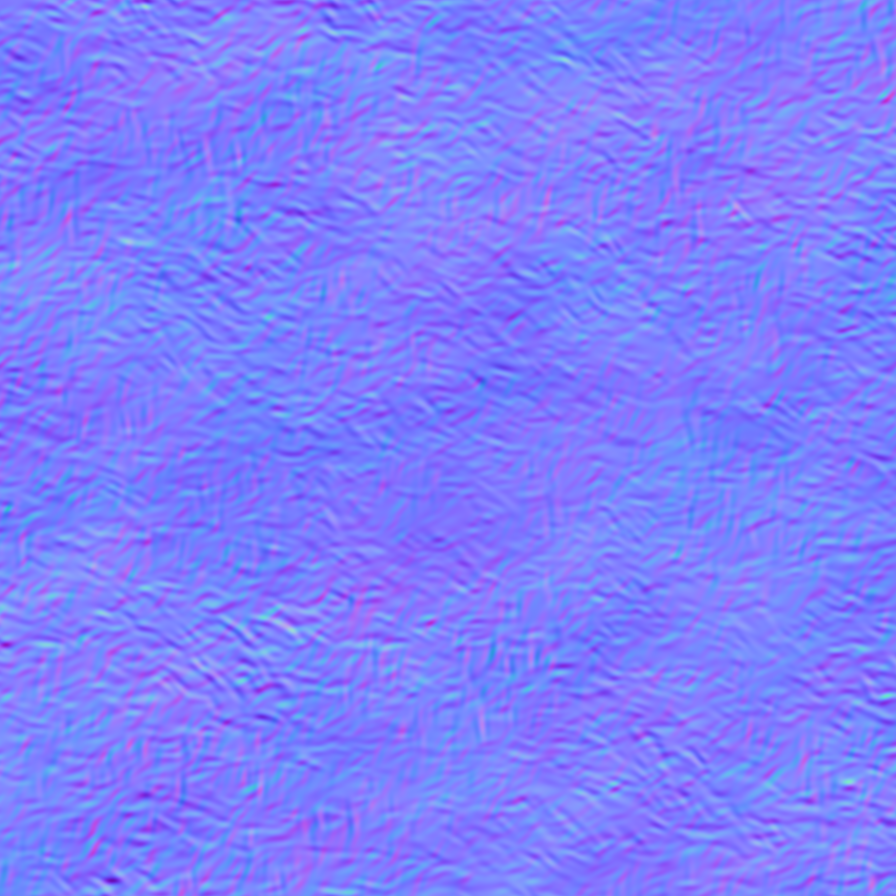
Write a WebGL 2 fragment shader that draws this texture map.

```glsl
#version 300 es
precision highp float;
// Tangent-space normal map of a finely crumpled, leathery or paper-like surface.

uniform vec2 u_resolution;
out vec4 outColor;

const float TAU = 6.2831853;
const float CELLS = 33.0;        // wrinkle cells across the canvas
const int WRINKLES_PER_CELL = 6;
const float MAIN_ANGLE = 0.38;   // prevailing wrinkle direction, radians
const vec2 MEAN_SLOPE = vec2(-0.008, 0.0);

float hash(vec2 p) {
    return fract(sin(dot(p, vec2(127.1, 311.7))) * 43758.5453);
}

vec2 hash2(vec2 p) {
    return vec2(hash(p), hash(p + vec2(37.3, 91.7)));
}

// Smooth value noise in 0..1
float valueNoise(vec2 p) {
    vec2 cell = floor(p);
    vec2 f = fract(p);
    vec2 blend = f * f * (3.0 - 2.0 * f);
    float low = mix(hash(cell), hash(cell + vec2(1.0, 0.0)), blend.x);
    float high = mix(hash(cell + vec2(0.0, 1.0)), hash(cell + vec2(1.0, 1.0)), blend.x);
    return mix(low, high, blend.y);
}

// Wrinkle direction changes from patch to patch
float grainAngle(vec2 uv) {
    return MAIN_ANGLE + 1.3 * (valueNoise(uv * 13.0 + 5.0) - 0.5);
}

// Slope of one short ripple packet; offset is measured in cells
vec2 wrinkleSlope(vec2 offset, float angle, float frequency, float phase) {
    vec2 along = vec2(cos(angle), sin(angle));
    vec2 across = vec2(-along.y, along.x);
    float u = dot(offset, along);
    float v = dot(offset, across);
    float window = max(0.0, 1.0 - dot(offset, offset));
    float envelope = window * exp(-u * u / 0.28 - v * v / 0.09);
    return across * envelope * sin(frequency * v + phase);
}

// Sum of scattered ripple packets from the neighbouring cells
vec2 wrinkleField(vec2 uv) {
    vec2 p = uv * CELLS;
    vec2 home = floor(p);
    vec2 slope = vec2(0.0);
    for (int y = -1; y <= 1; y++) {
        for (int x = -1; x <= 1; x++) {
            vec2 cell = home + vec2(x, y);
            float angle = grainAngle((cell + 0.5) / CELLS);
            for (int i = 0; i < WRINKLES_PER_CELL; i++) {
                vec2 seed = cell + float(i) * vec2(17.13, 53.71);
                vec2 center = cell + hash2(seed);
                vec2 traits = hash2(seed + 7.9);
                float turn = angle + 1.9 * (traits.x - 0.5);
                float frequency = mix(7.0, 15.0, traits.y);
                float phase = TAU * hash(seed + 23.4);
                slope += wrinkleSlope(p - center, turn, frequency, phase);
            }
        }
    }
    return slope;
}

// Two independent noises give a soft random tilt around zero
vec2 randomTilt(vec2 p) {
    return vec2(valueNoise(p), valueNoise(p + vec2(41.0, 13.0))) - 0.5;
}

// Broad undulation beneath the wrinkles, drawn out along the grain
vec2 broadTilt(vec2 uv) {
    vec2 p = mat2(0.92, -0.39, 0.39, 0.92) * uv;
    return randomTilt(p * vec2(8.0, 13.0)) + 0.7 * randomTilt(p * vec2(19.0, 31.0) + 67.0);
}

vec3 encodeNormal(vec2 slope) {
    float z = sqrt(max(0.0, 1.0 - dot(slope, slope)));
    return 0.5 + 0.5 * vec3(slope, z);
}

void main() {
    vec2 uv = gl_FragCoord.xy / u_resolution.y;

    // Some patches are calmer, others more deeply creased
    float relief = mix(0.65, 1.35, valueNoise(uv * 7.0 + 19.0));
    vec2 wrinkles = 0.22 * relief * vec2(0.9, 1.0) * wrinkleField(uv);
    vec2 slope = MEAN_SLOPE + wrinkles + 0.2 * broadTilt(uv);

    outColor = vec4(encodeNormal(slope), 1.0);
}
```
